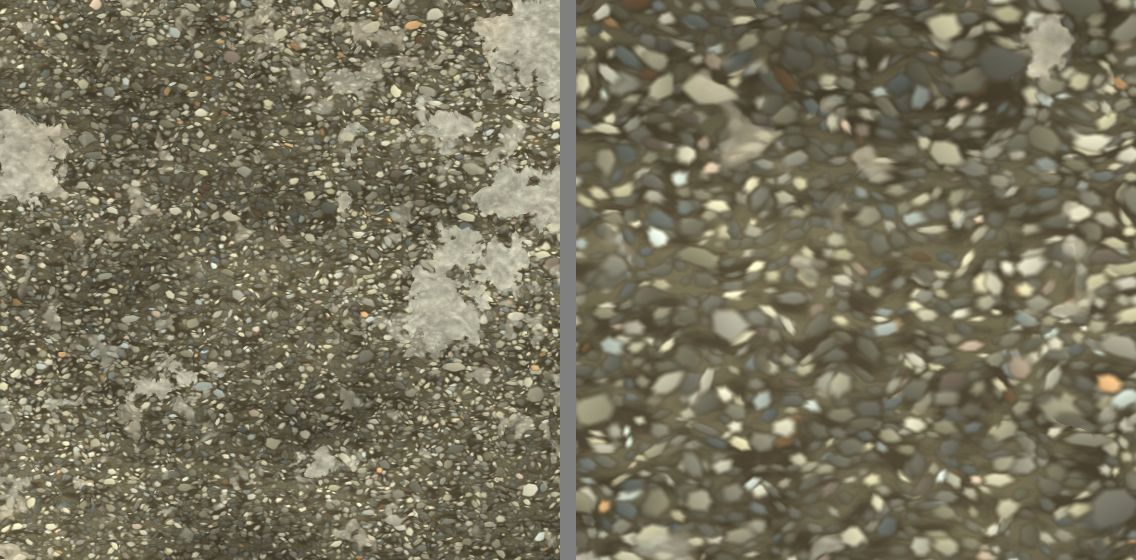
Left: the whole. Right: its middle third, enlarged.
Give the GLSL for this texture, as a Shadertoy shader.

```glsl
#define FINE_CELLS 92.0
#define MID_CELLS 64.0
#define COARSE_CELLS 43.0
#define PEBBLE_CELLS 28.0
#define FLATTEN 1.3
#define EDGE_SOFTNESS 0.0029
#define DARK_SOIL vec3(0.285, 0.255, 0.185)
#define LIGHT_SOIL vec3(0.43, 0.405, 0.305)
#define WARM_PATCH vec3(0.81, 0.77, 0.665)
#define GREY_PATCH vec3(0.775, 0.765, 0.68)

float hash(vec2 p) {
    vec3 q = fract(p.xyx * 0.1031);
    q += dot(q, q.yzx + 33.33);
    return fract((q.x + q.y) * q.z);
}

vec2 hash2(vec2 p) {
    return vec2(hash(p), hash(p + 57.3));
}

float noise(vec2 p) {
    vec2 i = floor(p), f = fract(p);
    f = f * f * (3.0 - 2.0 * f);
    return mix(mix(hash(i), hash(i + vec2(1, 0)), f.x),
               mix(hash(i + vec2(0, 1)), hash(i + 1.0), f.x), f.y);
}

float fbm(vec2 p) {
    float sum = 0.0, amp = 0.53;
    for (int i = 0; i < 4; i++) {
        sum += amp * noise(p);
        p = p * 2.03 + 17.0;
        amp *= 0.5;
    }
    return sum;
}

// Angular stone: a rounded polygon with jittered sides
float stone(vec2 p, float radius, vec2 id) {
    float d = length(p) * 0.88;
    for (int i = 0; i < 5; i++) {
        float a = 1.2566 * (float(i) + 0.8 * hash(id + float(i) * 7.1));
        d = max(d, dot(p, vec2(cos(a), sin(a))));
    }
    return d - radius;
}

vec3 stoneColor(vec2 id, float dullness) {
    float value = mix(0.41, 0.93, pow(hash(id + 3.7), 1.0 + dullness));
    float kind = hash(id + 9.2);
    vec3 tint = mix(vec3(1.0, 0.97, 0.77), vec3(0.99, 0.98, 0.87), hash(id + 5.5));
    if (kind < 0.08) tint = vec3(0.95, 1.0, 0.93);
    if (kind > 0.95) tint = vec3(1.03, 0.93, 0.79);
    if (kind > 0.985) tint = vec3(1.05, 0.84, 0.58);
    return value * tint;
}

// One layer of scattered stones laid over the ground
vec3 addStones(vec3 ground, vec2 p, float cells, float cover, float dullness) {
    vec2 q = p * cells * vec2(1.0, FLATTEN);
    vec2 base = floor(q);
    float soft = max(EDGE_SOFTNESS, 0.8 / iResolution.y) * cells;
    for (int k = 0; k < 9; k++) {
        vec2 cell = base + vec2(k % 3 - 1, k / 3 - 1);
        vec2 id = cell + cells * 3.0;
        if (hash(id + 1.3) > cover) continue;
        vec2 d = q - cell - 0.15 - 0.7 * hash2(id);
        float turn = (hash(id + 21.0) - 0.5) * 2.4;
        d = mat2(cos(turn), sin(turn), -sin(turn), cos(turn)) * d;
        d.y *= mix(1.0, 1.8, hash(id + 31.0));
        float dist = stone(d, mix(0.25, 0.47, hash(id + 41.0)), id);
        vec3 color = stoneColor(id, dullness) * (0.98 + 0.2 * clamp(d.y, -0.4, 0.4));
        ground = mix(ground, DARK_SOIL, 0.4 * smoothstep(0.26, 0.0, dist));
        ground = mix(ground, color, smoothstep(soft, -soft, dist));
    }
    return ground;
}

// Worn pale areas: centre and radius of each blob
float patchDistance(vec2 p) {
    vec3 blobs[12] = vec3[12](
        vec3(0.98, 0.93, 0.10), vec3(0.04, 0.72, 0.07), vec3(0.80, 0.45, 0.065),
        vec3(0.82, 0.54, 0.04), vec3(0.92, 0.54, 0.045), vec3(0.91, 0.65, 0.045),
        vec3(0.63, 0.75, 0.02), vec3(0.79, 0.78, 0.025), vec3(0.30, 0.31, 0.035),
        vec3(0.64, 0.64, 0.02), vec3(0.58, 0.17, 0.02), vec3(0.99, 0.64, 0.045));
    float d = 1.0;
    for (int i = 0; i < 12; i++) d = min(d, length(p - blobs[i].xy) - blobs[i].z);
    return d + (fbm(p * 17.0) - 0.5) * 0.10 + (fbm(p * 52.0) - 0.5) * 0.08;
}

void mainImage(out vec4 fragColor, in vec2 fragCoord) {
    vec2 p = fragCoord / iResolution.y;
    vec2 warped = p + 0.009 * (vec2(noise(p * 45.0), noise(p * 45.0 + 80.0)) - 0.5);

    // Streaky soil between the stones
    float streaks = fbm(warped * vec2(48.0, 95.0));
    vec3 color = mix(DARK_SOIL, LIGHT_SOIL, smoothstep(0.25, 0.75, streaks));

    // Stones, fine to coarse, duller in some regions
    float region = fbm(p * vec2(4.0, 6.0) + 3.0);
    float dull = 1.4 * smoothstep(0.38, 0.64, region);
    dull += 0.9 * smoothstep(0.35, 0.0, length(p - vec2(0.45, 0.48)));
    dull += 0.5 * smoothstep(0.35, 0.05, p.y);
    color = addStones(color, warped, FINE_CELLS, 0.80, dull + 0.3);
    color = addStones(color, warped, MID_CELLS, 0.62, dull);
    color = addStones(color, warped, COARSE_CELLS, 0.19 - 0.06 * dull, 0.0);
    color = addStones(color, warped, PEBBLE_CELLS, 0.035, 0.0);

    // Pale crust of packed grit with a ragged edge
    float crust = smoothstep(0.006, -0.007, patchDistance(warped));
    float grit = fbm(warped * 21.0 + 40.0) + 0.28 * (noise(warped * 85.0) - 0.5);
    float flecks = smoothstep(0.60, 0.72, grit - 0.05 * dull);
    float mottle = 0.72 + 0.54 * fbm(warped * vec2(70.0, 90.0));
    vec3 pale = mix(WARM_PATCH, GREY_PATCH, smoothstep(0.35, 0.65, noise(p * 5.0)));
    color = mix(color, pale * mottle, max(0.85 * crust, 0.6 * flecks));

    // Broad uneven tone, stronger on bare ground than on crust
    float tone = 0.72 + 0.54 * fbm(p * vec2(5.0, 8.0) + 11.0);
    color *= mix(tone, 1.0, 0.7 * crust);
    fragColor = vec4(clamp(color, 0.0, 1.0), 1.0);
}
```
